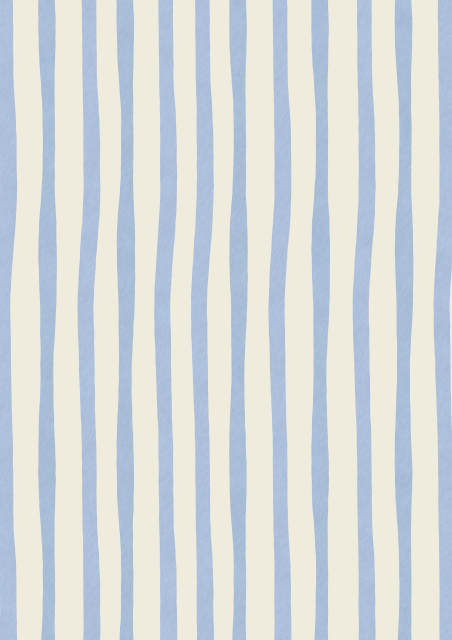
Give the GLSL for this pattern, as a Shadertoy shader.

```glsl
const vec2  SHEET = vec2(542.0, 768.0);        // design units across the canvas
const vec3  CREAM = vec3(0.938, 0.925, 0.867);
const vec3  BLUE_BENT = vec3(0.680, 0.753, 0.858);
const vec3  BLUE_SWELL = vec3(0.662, 0.742, 0.843);
const float REPEAT_HEIGHT = 532.0;             // vertical period of the edges
const float EDGE_WOBBLE = 0.5;
const float GRAIN = 0.030;
const float MOTTLE = 0.018;
const int   KNOTS = 16;
const int   STRIPES = 12;
const int   FIRST_SHIFTED = 5;                 // here two bent stripes sit side by side

// Left anchor of every stripe
const float ANCHOR[STRIPES] = float[](
    -2.0, 46.0, 98.0, 140.0, 190.0, 234.0,
    275.0, 327.0, 373.5, 428.0, 473.5, 525.0);

// Left and right edge offsets, evenly spaced down one period
const vec2 BENT[KNOTS] = vec2[](
    vec2(0.0, 17.4), vec2(0.3, 17.7), vec2(0.6, 17.9), vec2(1.0, 18.4),
    vec2(1.7, 20.5), vec2(2.0, 21.8), vec2(2.0, 22.0), vec2(2.0, 22.3),
    vec2(0.4, 20.8), vec2(-1.7, 18.2), vec2(-3.8, 15.8), vec2(-5.0, 14.2),
    vec2(-4.6, 14.8), vec2(-3.4, 15.2), vec2(-2.4, 15.6), vec2(-1.0, 16.2));
const vec2 SWELL[KNOTS] = vec2[](
    vec2(0.0, 19.8), vec2(0.0, 20.8), vec2(0.8, 20.2), vec2(3.0, 19.5),
    vec2(5.0, 19.6), vec2(5.3, 20.0), vec2(5.0, 19.8), vec2(3.5, 19.8),
    vec2(1.0, 21.4), vec2(0.0, 22.0), vec2(0.8, 22.0), vec2(2.0, 21.5),
    vec2(2.3, 19.8), vec2(2.6, 18.2), vec2(2.3, 18.0), vec2(1.0, 18.7));

float hash(vec2 p) {
    vec3 q = fract(p.xyx * 0.1031);
    q += dot(q, q.yzx + 33.33);
    return fract((q.x + q.y) * q.z);
}

float noise(vec2 p) {
    vec2 i = floor(p), f = fract(p);
    f = f * f * (3.0 - 2.0 * f);
    return mix(mix(hash(i), hash(i + vec2(1, 0)), f.x),
               mix(hash(i + vec2(0, 1)), hash(i + vec2(1, 1)), f.x), f.y);
}

vec2 knot(bool bent, int i) {
    i = (i + KNOTS) % KNOTS;
    return bent ? BENT[i] : SWELL[i];
}

// Periodic Catmull-Rom curve through the edge knots
vec2 edgeOffsets(bool bent, float y) {
    float s = fract(y / REPEAT_HEIGHT) * float(KNOTS);
    int i = int(s);
    float t = fract(s);
    vec2 a = knot(bent, i - 1), b = knot(bent, i);
    vec2 c = knot(bent, i + 1), d = knot(bent, i + 2);
    return b + 0.5 * t * (c - a + t * (2.0 * a - 5.0 * b + 4.0 * c - d
             + t * (3.0 * (b - c) + d - a)));
}

// Fine slanted fibres over soft blotches, centred on zero
float paper(vec2 p) {
    vec2 fibre = vec2(p.x + 0.6 * p.y, p.y - 0.6 * p.x);
    float grain = noise(fibre * vec2(0.55, 0.17)) + 0.5 * noise(p * 0.9) - 0.75;
    return GRAIN * grain + MOTTLE * (noise(p * 0.045) - 0.5);
}

void mainImage(out vec4 fragColor, in vec2 fragCoord) {
    vec2 uv = fragCoord / iResolution.xy;
    vec2 p = vec2(uv.x, 1.0 - uv.y) * SHEET;
    float pixel = SHEET.x / iResolution.x;

    vec2 bentEdges = edgeOffsets(true, p.y);
    vec2 swellEdges = edgeOffsets(false, p.y);
    float grain = paper(p);
    vec3 color = CREAM + 0.08 * grain;

    // Bent and swelling stripes alternate
    for (int i = 0; i < STRIPES; i++) {
        bool bent = (i % 2 == 0) == (i < FIRST_SHIFTED);
        vec2 edges = ANCHOR[i] + (bent ? bentEdges : swellEdges);
        float seed = float(i) * 17.0;
        edges += EDGE_WOBBLE * (vec2(noise(vec2(seed, p.y * 0.09)),
                                     noise(vec2(seed + 7.0, p.y * 0.09))) - 0.5);
        float inside = min(p.x - edges.x, edges.y - p.x);
        float cover = clamp(inside / pixel + 0.5, 0.0, 1.0);
        vec3 paint = (bent ? BLUE_BENT : BLUE_SWELL) + grain;
        color = mix(color, paint, cover);
    }
    fragColor = vec4(color, 1.0);
}
```
